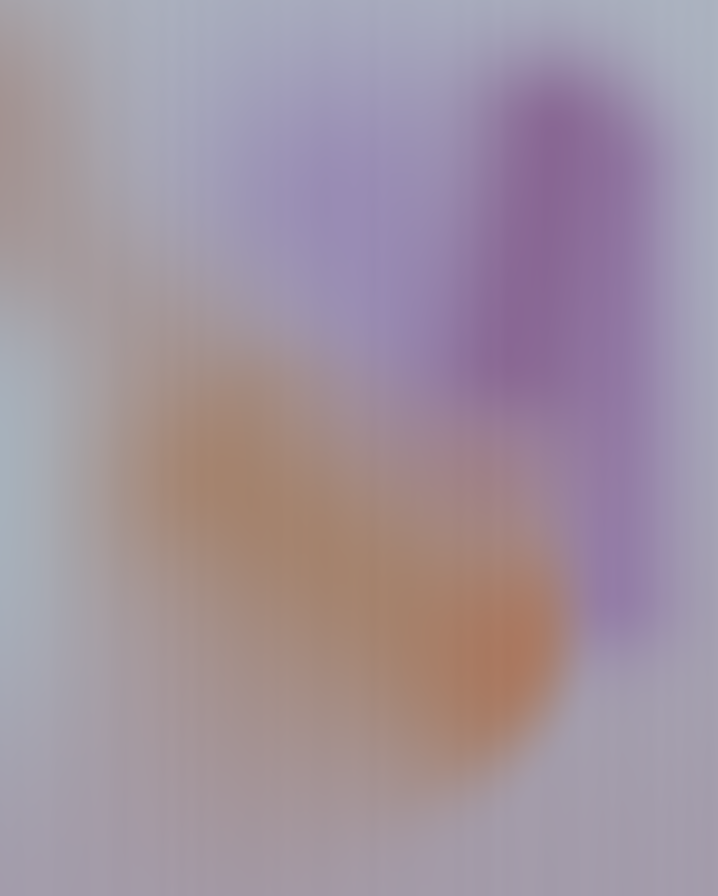
Give the GLSL for this background, as a WebGL 2 fragment shader.

```glsl
#version 300 es
precision highp float;
// Draws a blurred backdrop of lavender, plum and amber glows over pale grey.

uniform vec2 u_resolution;
out vec4 fragColor;

const vec3 MIST_LOW  = vec3(0.64, 0.61, 0.67);
const vec3 MIST_HIGH = vec3(0.67, 0.70, 0.75);
const vec3 ICE       = vec3(0.66, 0.72, 0.77);
const vec3 TAUPE     = vec3(0.64, 0.57, 0.56);
const vec3 LAVENDER  = vec3(0.59, 0.53, 0.70);
const vec3 VIOLET    = vec3(0.57, 0.47, 0.65);
const vec3 PLUM      = vec3(0.53, 0.39, 0.57);
const vec3 MAUVE     = vec3(0.62, 0.48, 0.53);
const vec3 ROSE      = vec3(0.65, 0.56, 0.54);
const vec3 TAN       = vec3(0.645, 0.51, 0.42);
const vec3 AMBER     = vec3(0.67, 0.46, 0.36);

float hash(float n) {
    return fract(sin(n * 12.9898) * 43758.5453);
}

// Smooth one-dimensional noise in 0..1
float noise(float x) {
    float cell = floor(x);
    return mix(hash(cell), hash(cell + 1.0), smoothstep(0.0, 1.0, x - cell));
}

float segmentDistance(vec2 p, vec2 a, vec2 b) {
    vec2 ab = b - a;
    float t = clamp(dot(p - a, ab) / dot(ab, ab), 0.0, 1.0);
    return length(p - a - ab * t);
}

// Gaussian halo around a line segment
float streak(vec2 p, vec2 a, vec2 b, float radius) {
    float d = segmentDistance(p, a, b) / radius;
    return exp(-d * d);
}

// Gaussian elliptical halo
float glow(vec2 p, vec2 center, vec2 radii) {
    vec2 q = (p - center) / radii;
    return exp(-dot(q, q));
}

void main() {
    vec2 uv = gl_FragCoord.xy / u_resolution;
    vec2 p = uv * vec2(0.8, 1.0);

    // Pale ground and the cold light on the left
    vec3 color = mix(MIST_LOW, MIST_HIGH, smoothstep(0.0, 0.8, uv.y));
    color = mix(color, ICE, 0.9 * glow(p, vec2(0.0, 0.46), vec2(0.12, 0.28)));

    // Lavender haze and the taupe corner
    color = mix(color, LAVENDER, 0.9 * streak(p, vec2(0.39, 0.77), vec2(0.49, 0.58), 0.19));
    color = mix(color, TAUPE, 0.95 * glow(p, vec2(-0.02, 0.86), vec2(0.13, 0.17)));
    color = mix(color, TAUPE, 0.6 * streak(p, vec2(0.02, 0.76), vec2(0.25, 0.57), 0.10));

    // Upright violet band with a darker plum head
    color = mix(color, VIOLET, 0.9 * streak(p, vec2(0.675, 0.80), vec2(0.68, 0.34), 0.080));
    color = mix(color, PLUM, 0.92 * streak(p, vec2(0.615, 0.85), vec2(0.575, 0.60), 0.095));
    color = mix(color, MAUVE, 0.65 * glow(p, vec2(0.54, 0.47), vec2(0.10, 0.08)));

    // Warm body, cut by a rounded edge on the lower right
    float disc = 1.0 - smoothstep(-0.055, 0.05, length(p - vec2(0.345, 0.336)) - 0.29);
    color = mix(color, ROSE, 0.65 * glow(p, vec2(0.30, 0.23), vec2(0.20, 0.21)));
    float body = streak(p, vec2(0.25, 0.465), vec2(0.53, 0.26), 0.15);
    color = mix(color, TAN, 0.95 * body * mix(disc, 1.0, smoothstep(0.40, 0.15, p.x)));
    color = mix(color, AMBER, 0.85 * disc * glow(p, vec2(0.585, 0.27), vec2(0.11, 0.12)));

    // Faint vertical fibres
    color += 0.008 * (noise(uv.x * 75.0) - 0.5);

    fragColor = vec4(color, 1.0);
}
```
